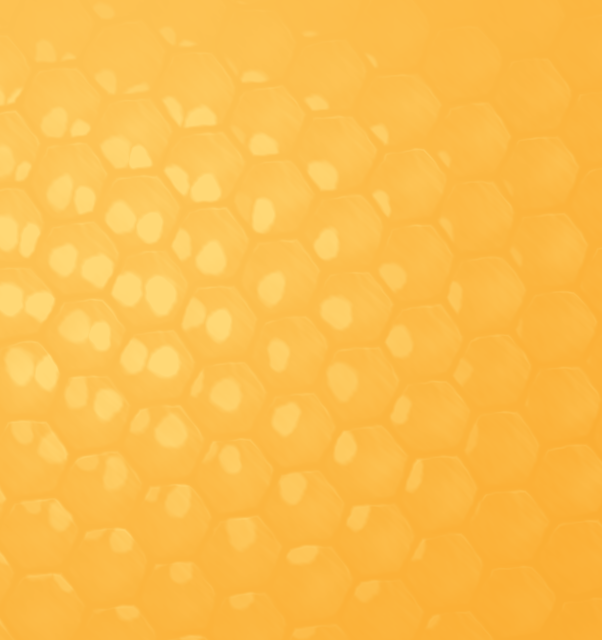
This texture is drawn by a Shadertoy shader. Its source:

```glsl
// Backlit amber honeycomb: tilted hexagonal cells with paired highlights that shift across the sheet.

const vec3 AMBER = vec3(0.982, 0.684, 0.203);
const vec3 CREAM = vec3(1.000, 0.848, 0.460);

// Lattice, in units of canvas height
const float SPACING = 0.121;
const float TILT = 0.10;
const vec2 ORIGIN = vec2(0.208, 0.790);
const vec2 HEX_PERIOD = vec2(1.7320508, 1.0);
const float WARP = 0.0045;

// Light
const vec2 GLOW_CENTER = vec2(0.25, 0.64);
const float GLOW_FALLOFF = 4.4;
const vec2 SLOPE = vec2(-0.17, 0.18);
const vec2 FOCUS = vec2(0.33, 0.44);
const float PARALLAX = 1.08;

// Cell details, in units of cell spacing
const vec2 TWIN_OFFSET = vec2(-0.38, 0.15);
const vec2 SPOT_RADIUS = vec2(0.185, 0.235);
const float WALL_WIDTH = 0.07;
const float RIM_WIDTH = 0.026;

float hash(vec2 v) {
    return fract(sin(dot(v, vec2(41.7, 289.3))) * 4375.5);
}

// Smooth irregular waves in about -1..1
float waves(vec2 v) {
    return (sin(v.x + 1.7 * sin(v.y * 0.8))
          + sin(v.y * 1.3 + 1.4 * sin(v.x * 0.7 + 2.0))
          + 0.6 * sin(dot(v, vec2(1.9, 2.3)))) / 2.6;
}

// Offset from the nearest cell centre
vec2 hexLocal(vec2 q) {
    vec2 halfPeriod = 0.5 * HEX_PERIOD;
    vec2 a = mod(q, HEX_PERIOD) - halfPeriod;
    vec2 b = mod(q - halfPeriod, HEX_PERIOD) - halfPeriod;
    return dot(a, a) < dot(b, b) ? a : b;
}

// Hexagonal radius: 0 at the centre, 0.5 on the wall
float hexRadius(vec2 v) {
    v = abs(v);
    return max(v.y, dot(v, vec2(0.8660254, 0.5)));
}

// Wobbly oval highlight with a soft edge
float spot(vec2 v, float seed) {
    vec2 e = v / (SPOT_RADIUS * mix(0.82, 1.12, seed));
    float angle = atan(e.y, e.x);
    float wobble = 0.09 * sin(2.0 * angle + 6.3 * seed)
                 + 0.07 * sin(3.0 * angle + 17.0 * seed)
                 + 0.07 * waves(v * 24.0 + 30.0 * seed);
    return 1.0 - smoothstep(0.72, 1.12, length(e) + wobble);
}

void mainImage(out vec4 fragColor, in vec2 fragCoord) {
    vec2 uv = fragCoord / iResolution.y;
    vec2 p = uv + WARP * vec2(waves(uv * 17.0), waves(uv.yx * 19.0 + 4.0));

    // Locate the cell
    mat2 tilt = mat2(cos(TILT), sin(TILT), -sin(TILT), cos(TILT));
    vec2 q = transpose(tilt) * (p - ORIGIN) / SPACING;
    vec2 g = hexLocal(q);
    vec2 id = round((q - g) * 2.0 / HEX_PERIOD);
    vec2 v = tilt * g;
    vec2 center = p - v * SPACING;
    float seed = hash(id);
    float seed2 = hash(id + 13.0);
    float ragged = 0.012 * waves(v * 19.0 + 25.0 * seed);
    float radius = mix(hexRadius(g), length(g), 0.25) + ragged;
    float inside = 1.0 - smoothstep(0.43, 0.485, radius);

    // Broad light, fading with distance
    vec2 away = uv - GLOW_CENTER;
    float glow = exp(-GLOW_FALLOFF * dot(away, away));
    float tone = 0.155 + 0.29 * glow + dot(SLOPE, uv - vec2(0.47, 0.5));
    float clarity = mix(0.25, 1.0, 1.0 - smoothstep(0.78, 1.0, uv.y))
                  * mix(0.6, 1.0, smoothstep(0.0, 0.25, uv.y));

    // Translucent floor and streaked side facet
    vec2 shift = PARALLAX * (FOCUS - center);
    vec2 floorPos = v - vec2(0.10, -0.04) + 0.18 * shift;
    float floorLight = exp(-11.0 * dot(floorPos, floorPos));
    float streaks = waves(vec2(dot(v, vec2(0.85, 0.53)) * 46.0, dot(v, vec2(-0.53, 0.85)) * 12.0) + 9.0 * seed);
    float facet = smoothstep(0.20, 0.30, dot(v, vec2(0.82, 0.57)));
    float body = floorLight * (0.10 + 0.12 * seed2) + facet * (0.065 + 0.045 * streaks);
    body += 0.02 * streaks + 0.03 * waves(v * 13.0 + 20.0 * seed);
    tone += clarity * inside * body;

    // Darker walls and a bright broken rim on the upper side
    float wall = smoothstep(0.5 - WALL_WIDTH, 0.5, radius);
    float rim = 1.0 - smoothstep(0.0, RIM_WIDTH, abs(radius - 0.44));
    float rimLight = smoothstep(0.0, 0.40, dot(v, vec2(0.25, 0.97)));
    float broken = 0.5 + 0.5 * waves(v * 12.0 + 15.0 * seed2);
    float wallDepth = 0.045 + 0.035 * waves(uv * 23.0);
    tone += clarity * (0.21 * rim * rimLight * broken - wallDepth * wall);

    // Paired highlights, clipped by the cell wall
    vec2 jitter = 0.07 * (vec2(seed, seed2) - 0.5);
    float mainSpot = spot(v - shift - jitter, seed);
    float twinSpot = spot(v - shift - TWIN_OFFSET + jitter, seed2);
    twinSpot *= 1.0 - smoothstep(0.34, 0.48, center.x);
    float spots = max(mainSpot, twinSpot * mix(0.7, 1.0, seed));
    float strength = mix(0.33, 0.48, glow) * mix(0.75, 1.08, seed2);
    strength *= 1.0 - 0.5 * smoothstep(0.62, 0.85, uv.x);
    tone += strength * spots * inside * mix(0.55, 1.0, clarity);

    fragColor = vec4(mix(AMBER, CREAM, clamp(tone, 0.0, 1.0)), 1.0);
}
```
